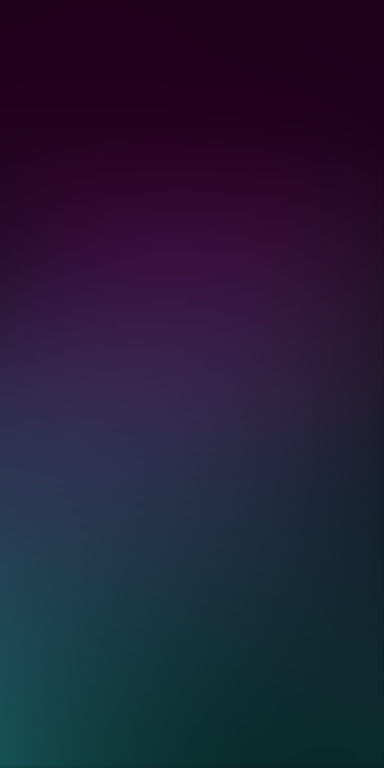
Write a Shadertoy shader that draws this background.

```glsl
// A soft vertical aurora: deep plum above, violet in the middle, teal below.
// Three colour ramps (left, centre, right) are splined down the canvas,
// then joined across it by a parabola so that no seam shows.

#define STOPS 7
#define BRIGHTNESS 1.0
#define EDGE_WIDTH 0.006
#define EDGE_SHADE 0.12

// Stops run evenly from the top of the canvas to the bottom
const vec3 LEFT_RAMP[STOPS] = vec3[STOPS](
    vec3(0.130, 0.000, 0.110), vec3(0.140, 0.005, 0.125),
    vec3(0.165, 0.050, 0.190), vec3(0.190, 0.155, 0.290),
    vec3(0.160, 0.230, 0.325), vec3(0.115, 0.285, 0.340),
    vec3(0.080, 0.320, 0.330));

const vec3 CENTRE_RAMP[STOPS] = vec3[STOPS](
    vec3(0.130, 0.000, 0.110), vec3(0.145, 0.005, 0.130),
    vec3(0.220, 0.060, 0.240), vec3(0.210, 0.145, 0.295),
    vec3(0.140, 0.190, 0.280), vec3(0.080, 0.200, 0.235),
    vec3(0.045, 0.190, 0.190));

const vec3 RIGHT_RAMP[STOPS] = vec3[STOPS](
    vec3(0.120, 0.000, 0.100), vec3(0.130, 0.000, 0.120),
    vec3(0.150, 0.055, 0.160), vec3(0.130, 0.100, 0.180),
    vec3(0.080, 0.130, 0.178), vec3(0.062, 0.150, 0.180),
    vec3(0.040, 0.170, 0.170));

// Catmull-Rom curve through evenly spaced colours
vec3 splineRamp(vec3 stops[STOPS], float depth) {
    float position = clamp(depth, 0.0, 1.0) * float(STOPS - 1);
    int i = min(int(position), STOPS - 2);
    float t = position - float(i);
    vec3 before = stops[max(i - 1, 0)];
    vec3 start = stops[i];
    vec3 end = stops[i + 1];
    vec3 after = stops[min(i + 2, STOPS - 1)];
    vec3 slopeIn = 0.5 * (end - before);
    vec3 slopeOut = 0.5 * (after - start);
    vec3 bend = 3.0 * (end - start) - 2.0 * slopeIn - slopeOut;
    vec3 twist = 2.0 * (start - end) + slopeIn + slopeOut;
    return start + t * (slopeIn + t * (bend + t * twist));
}

// Parabola through the values at x = 0, 0.5 and 1
vec3 joinAcross(vec3 left, vec3 centre, vec3 right, float x) {
    float u = 2.0 * x - 1.0;
    return centre + 0.5 * u * (right - left)
         + u * u * (0.5 * (left + right) - centre);
}

void mainImage(out vec4 fragColor, in vec2 fragCoord) {
    vec2 uv = fragCoord / iResolution.xy;
    float depth = 1.0 - uv.y;

    // Colour field
    vec3 color = joinAcross(splineRamp(LEFT_RAMP, depth),
                            splineRamp(CENTRE_RAMP, depth),
                            splineRamp(RIGHT_RAMP, depth), uv.x);

    // Faint shade along the bottom and right borders
    float border = min(uv.y, 1.0 - uv.x);
    color *= 1.0 - EDGE_SHADE * (1.0 - smoothstep(0.0, EDGE_WIDTH, border));

    fragColor = vec4(clamp(color * BRIGHTNESS, 0.0, 1.0), 1.0);
}
```
